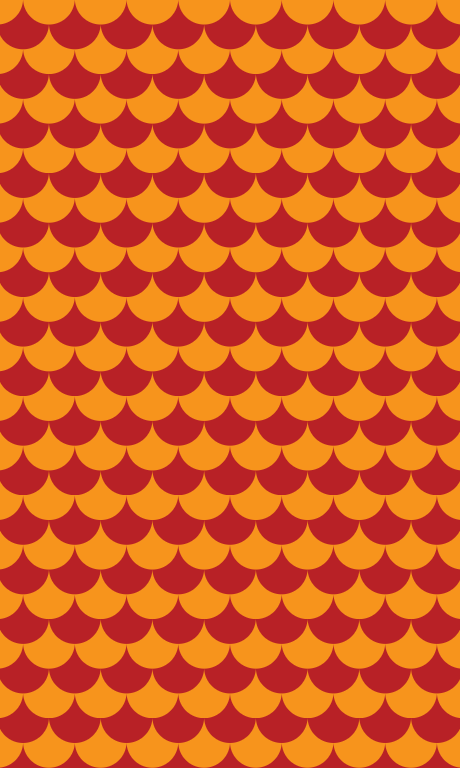
A Shadertoy shader for this pattern:

```glsl
// Overlapping fish scales in alternating rows of orange and red.
// Each row is a strip of hanging circle arcs; the strip's remaining gaps
// show the tips of the next row, which is shifted by half a scale.

const vec3 ORANGE = vec3(0.97, 0.58, 0.11);
const vec3 RED = vec3(0.72, 0.13, 0.15);

const float ROWS = 31.0;         // scale rows down the canvas
const float SCALE_WIDTH = 2.088; // scale width, in row heights
const float ARC_BOTTOM = 0.99;   // lowest point of an arc within its row

// Signed distance to a circle.
float circleDistance(vec2 p, float radius) {
    return length(p) - radius;
}

// Fraction of a pixel covered by a shape at signed distance d.
float coverage(float d, float pixel) {
    return clamp(0.5 - d / pixel, 0.0, 1.0);
}

// Coverage of a row of touching circles. Adding the nearest circle and its
// neighbour keeps the narrow tip between them sharp.
float scaleRow(vec2 p, float width, float bottom, float pixel) {
    float radius = 0.5 * width;
    float x = abs(p.x - width * round(p.x / width));
    float y = p.y - (bottom - radius);
    float nearest = coverage(circleDistance(vec2(x, y), radius), pixel);
    float neighbour = coverage(circleDistance(vec2(width - x, y), radius), pixel);
    return min(nearest + neighbour, 1.0);
}

void mainImage(out vec4 fragColor, in vec2 fragCoord) {
    // Row heights as units: x from the middle, y down from the top.
    float pixel = ROWS / iResolution.y;
    vec2 p = vec2(fragCoord.x - 0.5 * iResolution.x,
                  iResolution.y - fragCoord.y) * pixel;

    // Even rows are orange and sit half a scale to the side.
    float row = floor(p.y);
    bool isEven = mod(row, 2.0) < 0.5;
    float shift = isEven ? 0.5 * SCALE_WIDTH : 0.0;
    vec3 scaleColor = isEven ? ORANGE : RED;
    vec3 nextColor = isEven ? RED : ORANGE;

    vec2 local = vec2(p.x - shift, p.y - row);
    float inside = scaleRow(local, SCALE_WIDTH, ARC_BOTTOM, pixel);
    fragColor = vec4(mix(nextColor, scaleColor, inside), 1.0);
}
```
